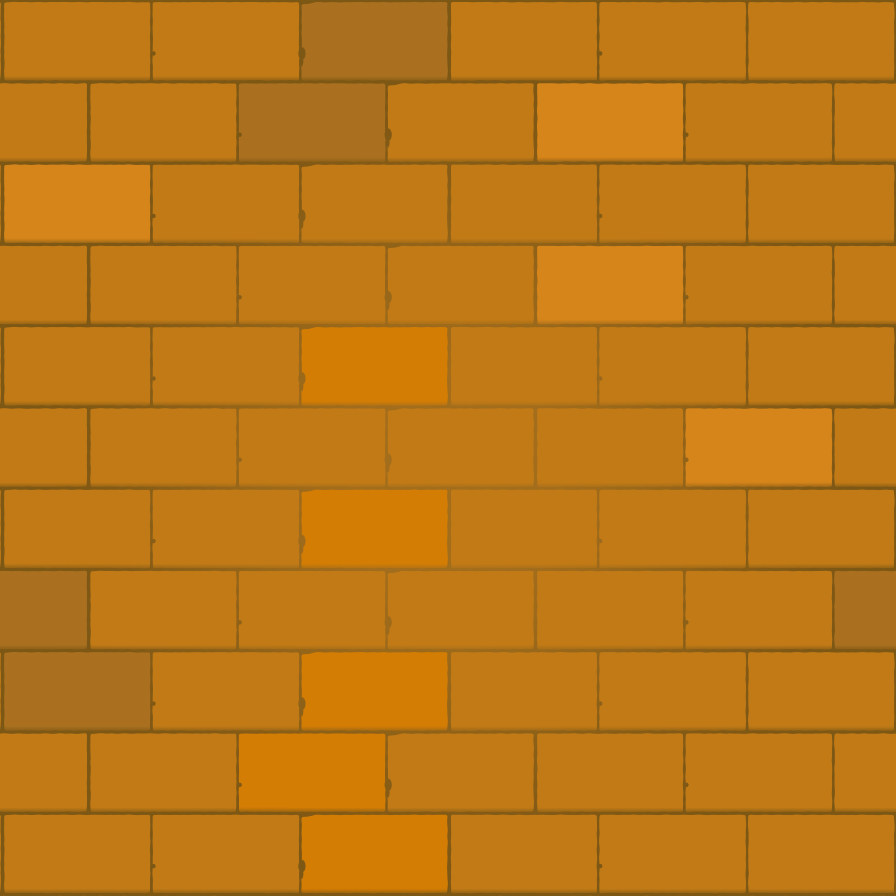
Write a WebGL 1 fragment shader that draws this texture.

```glsl
precision highp float;

uniform vec2 u_resolution;

const vec2 BRICK = vec2(0.1662, 0.0907);     // pitch across and down
const vec2 MARGIN = vec2(0.0028, 0.0007);    // first joint from left and top
const float COLUMNS = 6.0;
const float COURSE_SHIFT = 0.0962;           // offset of every second course
const float BED_HALF = 0.0017;
const float SIDE_HALF = 0.0014;
const float SIDE_EXTRA = 0.0006;             // added on every third joint
const float CORNER = 0.0022;
const float WEAR = 0.0007;
const float WEAR_SCALE = 110.0;
const float CHIP_DROP = 0.65;                // chip height within a course
const float SHADE_REACH = 0.0075;
const float SHADE_STRENGTH = 0.6;

const vec3 OCHRE = vec3(0.76, 0.48, 0.085);
const vec3 LIGHT = vec3(0.84, 0.52, 0.10);
const vec3 VIVID = vec3(0.83, 0.49, 0.015);
const vec3 DULL = vec3(0.665, 0.44, 0.122);
const vec3 JOINT_CENTER = vec3(0.64, 0.43, 0.11);
const vec3 JOINT_EDGE = vec3(0.49, 0.34, 0.08);

vec2 gradient(vec2 cell) {
  float n = fract(sin(dot(cell, vec2(127.1, 311.7))) * 4375.85);
  return vec2(cos(6.2832 * n), sin(6.2832 * n));
}

float gradientNoise(vec2 p) {
  vec2 i = floor(p), f = fract(p);
  vec2 w = f * f * f * (f * (f * 6.0 - 15.0) + 10.0);
  vec2 e = vec2(1.0, 0.0);
  float low = mix(dot(gradient(i), f), dot(gradient(i + e), f - e), w.x);
  float high = mix(dot(gradient(i + e.yx), f - e.yx),
                   dot(gradient(i + 1.0), f - 1.0), w.x);
  return mix(low, high, w.y);
}

bool same(float a, float b) {
  return abs(a - b) < 0.5;
}

// Approximate distance to an ellipse
float ellipse(vec2 p, vec2 radii) {
  return (length(p / radii) - 1.0) * radii.x;
}

// Accents step across the odd courses and stack in the even ones
vec3 brickColor(float column, float course) {
  float pair = floor(course / 2.0);
  float cycle = mod(course, 7.0);
  bool odd = same(mod(course, 2.0), 1.0);
  float accent = odd ? mod(floor(3.0 + pair * pair / 4.0 + 0.01), COLUMNS)
                     : (same(pair, 1.0) ? 0.0 : 2.0);
  if (same(cycle, 1.0) && same(column, course < 4.0 ? 1.0 : 0.0)) return DULL;
  if (!same(column, accent)) return OCHRE;
  if (same(cycle, 0.0)) return DULL;
  bool vivid = course > 7.5 || (!odd && course > 3.5);
  return vivid ? VIVID : LIGHT;
}

// Chips beside a joint; at is measured right and down from the chip level
float chipDistance(vec2 at, float joint) {
  if (same(joint, 2.0)) {
    float chip = ellipse(at - vec2(0.0018, 0.0), vec2(0.0040, 0.0070));
    float tail = ellipse(at - vec2(0.0010, 0.0085), vec2(0.0024, 0.0060));
    return min(chip, tail);
  }
  if (same(mod(joint, 3.0), 1.0)) {
    return length(at - vec2(0.0022, 0.0)) - 0.0025;
  }
  return 1.0;
}

void main() {
  vec2 p = gl_FragCoord.xy / u_resolution;
  float pixel = 1.0 / min(u_resolution.x, u_resolution.y);

  // Running bond, counted from the top
  float down = (1.0 - p.y - MARGIN.y) / BRICK.y;
  float course = floor(down);
  float across = (p.x - MARGIN.x - mod(course, 2.0) * COURSE_SHIFT) / BRICK.x;
  float column = mod(floor(across), COLUMNS);
  float nearest = floor(across + 0.5);
  float joint = mod(nearest, COLUMNS);

  // Offsets from the nearest side joint and from both bed joints
  float side = (across - nearest) * BRICK.x;
  float below = fract(down) * BRICK.y;
  float above = BRICK.y - below;

  // Joint edges with rounded, worn corners
  float wide = same(mod(joint, 3.0), 0.0) ? SIDE_EXTRA : 0.0;
  float scuff = same(joint, 2.0) && side > 0.0
      ? 0.0022 * (1.0 - smoothstep(0.004, 0.021, side)) : 0.0;
  vec2 inset = vec2(abs(side) - SIDE_HALF - wide,
                    min(below - scuff, above) - BED_HALF);
  vec2 grain = vec2(across * BRICK.x, below) * WEAR_SCALE;
  float face = length(max(CORNER - inset, 0.0)) - CORNER;
  face += WEAR * gradientNoise(grain);
  float chip = chipDistance(vec2(side, below - CHIP_DROP * BRICK.y), joint);
  face = max(face, -chip);

  // Mortar fades lighter toward the middle
  float spread = smoothstep(0.08, 0.48, length(p - vec2(0.5, 0.46)));
  vec3 mortar = mix(JOINT_CENTER, JOINT_EDGE, spread);

  // Soft shade along the lower edge of each brick
  float shade = SHADE_STRENGTH * (1.0 - smoothstep(0.001, SHADE_REACH, above));
  vec3 color = mix(brickColor(column, course), mortar, shade);
  color = mix(color, mortar, smoothstep(-0.6 * pixel, 0.6 * pixel, face));
  gl_FragColor = vec4(color, 1.0);
}
```
